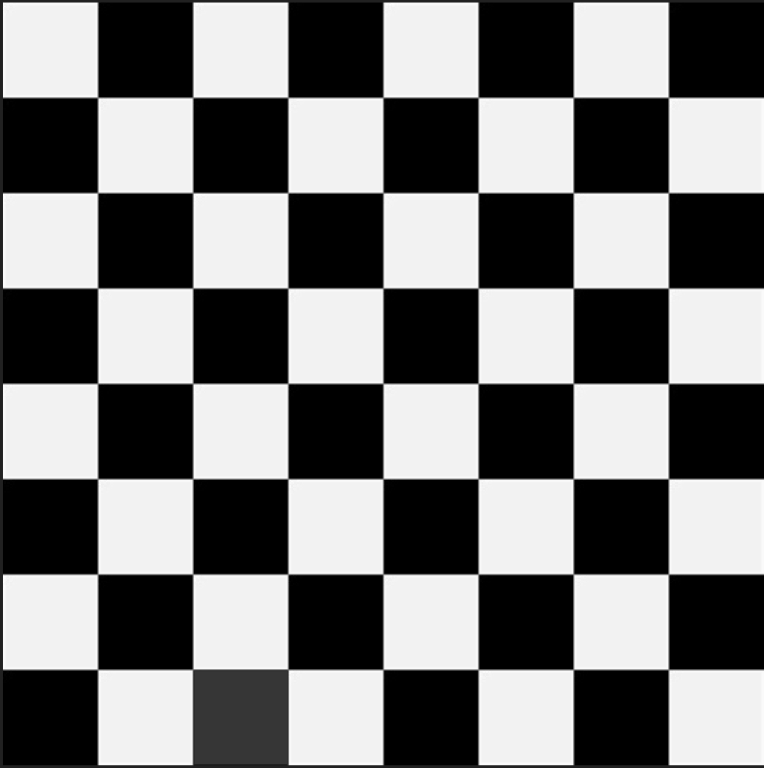
Give the GLSL for this pattern, as a Shadertoy shader.

```glsl
const float CELLS = 8.0;
const vec2 BOARD_MIN = vec2(0.0039, 0.0036);
const vec2 BOARD_MAX = vec2(1.0, 0.9967);
const float EDGE_SOFTNESS = 0.013;   // in cells
const float RIM_WIDTH = 0.04;        // in cells
const float SPECKLE_GRID = 64.0;     // grains per cell side

const vec3 BLACK = vec3(0.0);
const vec3 WHITE = vec3(0.95);
const vec3 FRAME = vec3(0.13);
const vec3 MARKED = vec3(0.21);
const vec2 MARKED_CELL = vec2(2.0, 0.0);

float hash21(vec2 p) {
    vec3 q = fract(vec3(p.xyx) * 0.1031);
    q += dot(q, q.yzx + 33.33);
    return fract((q.x + q.y) * q.z);
}

float boxDistance(vec2 p, vec2 center, vec2 halfSize) {
    vec2 d = abs(p - center) - halfSize;
    return max(d.x, d.y);
}

float coverage(float dist, float width) {
    return clamp(0.5 - dist / width, 0.0, 1.0);
}

// Soft square wave that flips sign at the inner grid lines only
float alternate(float x, float count, float softness) {
    float line = clamp(floor(x + 0.5), 1.0, count - 1.0);
    float side = clamp((x - line) / softness, -1.0, 1.0);
    return mod(line, 2.0) > 0.5 ? -side : side;
}

// Faint grain fading away from the upper left corner of a cell
float cornerSpeckle(vec2 local, vec2 cell, float grid) {
    float grain = hash21(floor(local * grid) + cell * grid) - 0.5;
    float reach = length(vec2(local.x, 1.0 - local.y));
    return grain * (1.0 - smoothstep(0.06, 0.2, reach));
}

void mainImage(out vec4 fragColor, in vec2 fragCoord) {
    vec2 uv = fragCoord / iResolution.xy;
    vec2 grid = (uv - BOARD_MIN) / (BOARD_MAX - BOARD_MIN) * CELLS;
    vec2 cell = clamp(floor(grid), 0.0, CELLS - 1.0);
    vec2 local = grid - cell;
    float pixel = 1.0 / min(iResolution.x, iResolution.y);
    float softness = max(EDGE_SOFTNESS, 0.5 * CELLS * pixel);

    // Alternating squares
    float tone = 0.5 - 0.5 * alternate(grid.x, CELLS, softness)
                           * alternate(grid.y, CELLS, softness);
    vec3 color = mix(BLACK, WHITE, tone);

    // Brighter rim on the light squares and corner grain
    float inset = -boxDistance(local, vec2(0.5), vec2(0.5));
    float rim = 1.0 - smoothstep(0.4 * RIM_WIDTH, RIM_WIDTH, inset);
    color += 0.03 * rim * tone;
    color += 0.03 * cornerSpeckle(local, cell, SPECKLE_GRID);

    // Single grey square
    float marked = boxDistance(grid, MARKED_CELL + 0.5, vec2(0.495));
    color = mix(color, MARKED, coverage(marked, 2.0 * softness));

    // Thin frame that closes up across the wrapped edges
    float board = boxDistance(uv, 0.5 * (BOARD_MIN + BOARD_MAX),
                              0.5 * (BOARD_MAX - BOARD_MIN));
    color = mix(FRAME, color, coverage(board, pixel));

    fragColor = vec4(clamp(color, 0.0, 1.0), 1.0);
}
```
